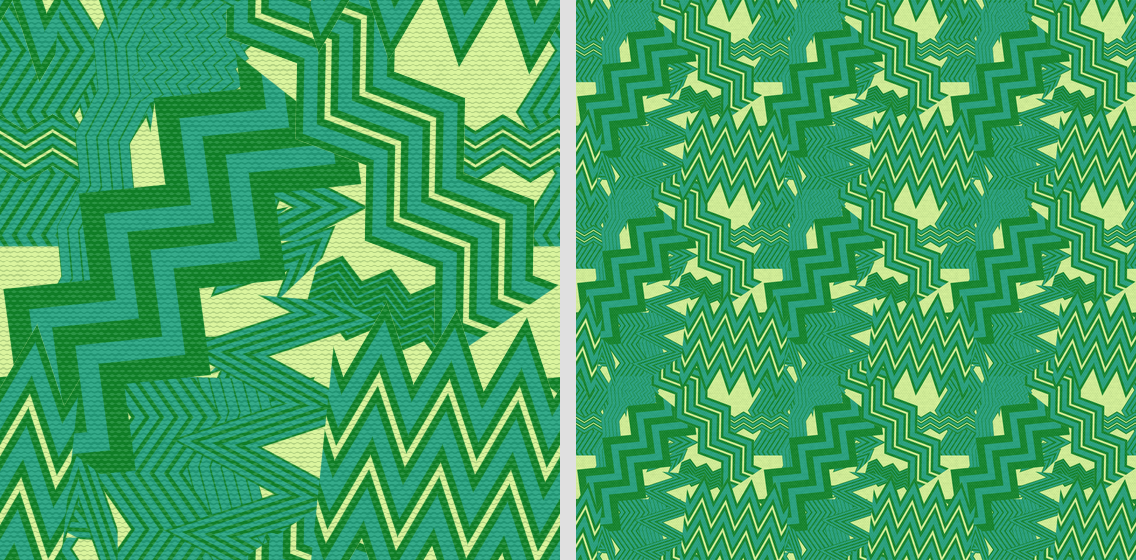
Left: one tile. Right: repeated 3 by 3.
A WebGL 1 fragment shader for this pattern:

```glsl
precision highp float;
// Overlapping zigzag bands in green, teal and cream, printed on woven cloth.
// Each band is a striped triangle wave, rotated and wrapped on the unit torus.
// Ink shares (green, teal, cream) are layered first, then shaded by the weave.
uniform vec2 u_resolution;

#define GREEN_LIGHT vec3(0.17, 0.58, 0.27)
#define GREEN_DARK vec3(0.06, 0.49, 0.15)
#define TEAL_LIGHT vec3(0.21, 0.67, 0.54)
#define TEAL_DARK vec3(0.13, 0.58, 0.45)
#define CREAM_LIGHT vec3(0.86, 0.96, 0.62)
#define CREAM_DARK vec3(0.70, 0.82, 0.51)
#define WEAVE_LEVELS vec3(0.40, 0.54, 0.64) // higher: less shadow per ink
#define YARNS vec2(80.0, 120.0)             // whole columns, even rows
#define SOFTNESS 0.8                        // edge blur, in pixels
#define FILLERS 9

const float TAU = 6.2831853;
const float NO_CREAM = 2.0;

vec2 hash2(vec2 p) {
  vec3 q = fract(p.xyx * vec3(0.1031, 0.1030, 0.0973));
  q += dot(q, q.yzx + 33.33);
  return fract((q.xx + q.yz) * q.zy);
}

// Gradient noise that repeats after "period" cells.
float cornerSlope(vec2 cell, vec2 offset, vec2 period) {
  float a = TAU * hash2(mod(cell, period)).x;
  return dot(vec2(cos(a), sin(a)), offset);
}

float gradientNoise(vec2 p, vec2 period) {
  vec2 i = floor(p), f = fract(p), e = vec2(1.0, 0.0);
  vec2 s = f * f * f * (f * (f * 6.0 - 15.0) + 10.0);
  return mix(
    mix(cornerSlope(i, f, period), cornerSlope(i + e, f - e, period), s.x),
    mix(cornerSlope(i + e.yx, f - e.yx, period),
        cornerSlope(i + 1.0, f - 1.0, period), s.x), s.y);
}

// Lays one zigzag band over the ink.
// wave: period, height; stripes: count, spacing, extra hem;
// share: half width of teal, start of cream, both within one stripe.
vec3 zigzag(vec3 ink, vec2 p, vec2 centre, float degrees, float halfLength,
            vec2 wave, vec3 stripes, vec2 share) {
  vec2 q = fract(p - centre + 0.5) - 0.5;
  vec2 axis = vec2(cos(radians(degrees)), sin(radians(degrees)));
  float along = dot(q, axis);
  float across = dot(q, vec2(-axis.y, axis.x));
  across -= wave.y * (2.0 * abs(fract(along / wave.x) - 0.5) - 0.5);

  float pixel = SOFTNESS / min(u_resolution.x, u_resolution.y);
  float soft = pixel * length(vec2(1.0, 2.0 * wave.y / wave.x));
  float halfWidth = 0.5 * stripes.x * stripes.y + stripes.z;
  float cover = smoothstep(-soft, soft, halfWidth - abs(across))
              * smoothstep(-pixel, pixel, halfLength - abs(along));

  float k = clamp(across / stripes.y + 0.5 * stripes.x, 0.0, stripes.x);
  float d = abs(fract(k) - 0.5);
  float blur = soft / stripes.y;
  float teal = smoothstep(-blur, blur, share.x - d);
  float cream = smoothstep(-blur, blur, d - share.y);
  return mix(ink, vec3(1.0 - teal - cream, teal, cream), cover);
}

vec3 printedInk(vec2 p) {
  vec3 ink = vec3(0.0, 0.0, 1.0);
  vec2 even = vec2(0.29, NO_CREAM), wide = vec2(0.33, NO_CREAM);
  vec2 hatch = vec2(0.43, NO_CREAM), thin = vec2(0.13, NO_CREAM);
  vec2 piped = vec2(0.20, 0.415);

  // Small spiky scraps down the dense left half.
  for (int i = 0; i < FILLERS; i++) {
    float n = float(i);
    vec2 r = hash2(vec2(n + 3.0, 17.0)), s = hash2(vec2(n + 41.0, 5.0));
    vec2 centre = vec2(mix(0.04, 0.56, r.x), (n + r.y) / float(FILLERS));
    ink = zigzag(ink, p, centre, 180.0 * s.x, mix(0.05, 0.09, s.y),
                 vec2(0.12, 0.13), vec3(3.0, 0.04, 0.0), even);
  }

  // Fine hatched and striped ground bands.
  ink = zigzag(ink, p, vec2(0.39, 0.165), 88.0, 0.16, vec2(0.20, 0.03), vec3(8.0, 0.020, 0.0), hatch);
  ink = zigzag(ink, p, vec2(0.06, 0.80), 90.0, 0.24, vec2(0.22, 0.07), vec3(8.0, 0.026, 0.0), wide);
  ink = zigzag(ink, p, vec2(0.996, 0.735), 0.0, 0.17, vec2(0.098, 0.03), vec3(3.0, 0.033, -0.003), piped);
  ink = zigzag(ink, p, vec2(0.195, 0.75), 79.0, 0.27, vec2(0.17, 0.025), vec3(5.0, 0.020, 0.0), hatch);
  ink = zigzag(ink, p, vec2(0.35, 0.935), 80.0, 0.13, vec2(0.045, 0.02), vec3(9.0, 0.020, 0.0), hatch);
  ink = zigzag(ink, p, vec2(0.28, 0.155), 90.0, 0.17, vec2(0.20, 0.07), vec3(6.0, 0.026, 0.003), wide);
  ink = zigzag(ink, p, vec2(0.68, 0.45), -15.0, 0.13, vec2(0.09, 0.035), vec3(6.0, 0.017, 0.004), thin);

  // Nested chevrons.
  ink = zigzag(ink, p, vec2(0.14, 0.08), 0.0, 0.07, vec2(0.14, 0.20), vec3(3.0, 0.05, 0.0), even);
  ink = zigzag(ink, p, vec2(0.53, 0.63), 90.0, 0.06, vec2(0.12, -0.12), vec3(3.0, 0.045, 0.0), even);
  ink = zigzag(ink, p, vec2(0.482, 0.20), 85.0, 0.27, vec2(0.163, 0.19), vec3(4.0, 0.04, 0.0), even);

  // Broad staircase, then the two bands piped with cream.
  ink = zigzag(ink, p, vec2(0.292, 0.535), 51.8, 0.37, vec2(0.217, 0.112), vec3(2.0, 0.105, 0.032), vec2(0.25, NO_CREAM));
  ink = zigzag(ink, p, vec2(0.71, 0.743), -55.8, 0.37, vec2(0.22, 0.078), vec3(3.0, 0.0756, -0.0064), piped);
  ink = zigzag(ink, p, vec2(0.849, 0.16), -6.0, 0.275, vec2(0.126, -0.14), vec3(3.0, 0.15, -0.0128), piped);
  return ink;
}

// Brick-offset thread relief, about 0 to 1.
float weave(vec2 p) {
  vec2 yarn = p * YARNS;
  yarn.x += 0.5 * mod(floor(yarn.y), 2.0);
  vec2 relief = cos(TAU * (yarn - 0.5));
  return 0.5 - dot(relief, vec2(0.18, 0.27)) + 0.2 * gradientNoise(p * YARNS * 0.5, YARNS * 0.5);
}

void main() {
  vec2 p = gl_FragCoord.xy / u_resolution;
  vec3 ink = printedInk(p);
  float level = dot(ink, WEAVE_LEVELS);
  float shadow = smoothstep(level - 0.18, level + 0.18, weave(p));
  vec3 lit = mat3(GREEN_LIGHT, TEAL_LIGHT, CREAM_LIGHT) * ink;
  vec3 shaded = mat3(GREEN_DARK, TEAL_DARK, CREAM_DARK) * ink;
  gl_FragColor = vec4(mix(lit, shaded, shadow), 1.0);
}
```
